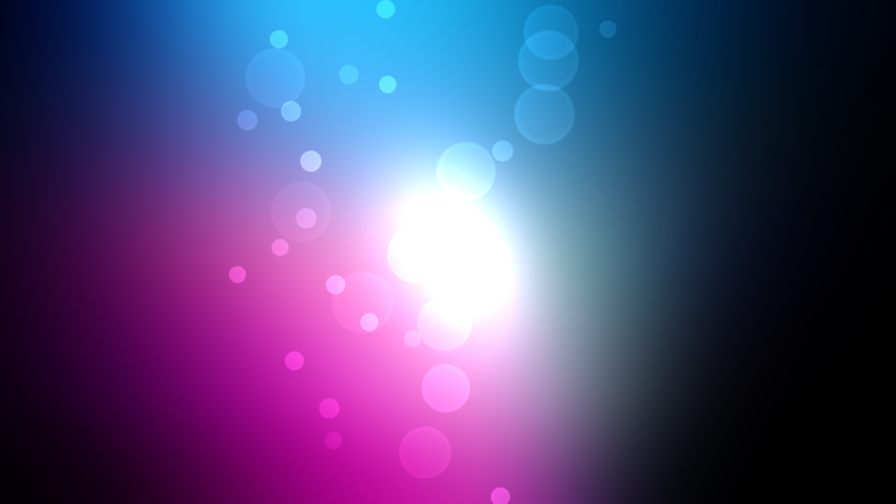
Write a Shadertoy shader that draws this background.

```glsl
// Soft stage light: a blue to magenta curtain fading to black at the sides,
// with a white core and drifting bokeh. Each colour channel is a lopsided bell
// across x whose shape varies smoothly with height; discs are hash scattered.

// Bell shape per channel at five even heights, bottom to top.
const vec3 PEAK[5] = vec3[5](
    vec3(0.78, 0.19, 0.66), vec3(0.95, 0.58, 0.86), vec3(0.93, 0.75, 0.90),
    vec3(0.42, 0.70, 0.95), vec3(0.17, 0.75, 1.00));
const vec3 CENTRE[5] = vec3[5](
    vec3(0.89, 1.04, 0.93), vec3(0.845, 1.01, 0.91), vec3(0.75, 0.95, 0.86),
    vec3(0.65, 0.80, 0.775), vec3(0.60, 0.66, 0.65));
const vec3 LEFT_WIDTH[5] = vec3[5](
    vec3(0.475, 0.24, 0.52), vec3(0.54, 0.37, 0.625), vec3(0.52, 0.49, 0.64),
    vec3(0.44, 0.48, 0.58), vec3(0.30, 0.38, 0.475));
const vec3 RIGHT_WIDTH[5] = vec3[5](
    vec3(0.27, 0.23, 0.28), vec3(0.354, 0.28, 0.354), vec3(0.44, 0.36, 0.47),
    vec3(0.54, 0.51, 0.556), vec3(0.44, 0.61, 0.69));

const vec2 CORE_POSITION = vec2(0.907, 0.500);
const vec2 CORE_SIZE = vec2(0.135, 0.180);

float hash(float n) {
    return fract(sin(n * 12.9898) * 43758.5453);
}

// Smooth cubic curve through five evenly spaced keys.
vec3 curve(vec3 keys[5], float y) {
    float t = clamp(y, 0.0, 1.0) * 4.0;
    int i = min(int(t), 3);
    float f = t - float(i);
    vec3 a = keys[max(i - 1, 0)];
    vec3 b = keys[i];
    vec3 c = keys[i + 1];
    vec3 d = keys[min(i + 2, 4)];
    return b + 0.5 * f * (c - a + f * (2.0 * a - 5.0 * b + 4.0 * c - d
                        + f * (3.0 * (b - c) + d - a)));
}

vec3 curtain(vec2 p) {
    vec3 centre = curve(CENTRE, p.y);
    vec3 width = mix(curve(LEFT_WIDTH, p.y), curve(RIGHT_WIDTH, p.y),
                     step(centre, vec3(p.x)));
    vec3 offset = abs(vec3(p.x) - centre) / width;
    return curve(PEAK, p.y) * exp(-pow(offset, vec3(2.3)));
}

// Elliptical glow leaning along the diagonal.
float glow(vec2 p, vec2 position, vec2 size, float lean) {
    vec2 d = p - position;
    d.x += lean * d.y;
    d /= size;
    return exp(-dot(d, d));
}

// Filled disc with a slightly brighter rim.
float disc(vec2 p, vec2 position, float radius, float blur) {
    float d = length(p - position) - radius;
    float fill = 1.0 - smoothstep(-blur, blur, d);
    float rim = smoothstep(-0.25 * radius, 0.0, d);
    return fill * (0.85 + 0.3 * rim);
}

// Discs spread over even height slices of a band that widens upward.
float bokeh(vec2 p, int count, float radius, float strength, float seed, float blur) {
    float light = 0.0;
    for (int i = 0; i < count; i++) {
        float id = float(i) + seed;
        float y = pow((float(i) + hash(id)) / float(count), 0.75);
        float middle = 0.90 - 0.25 * sin(3.14159 * y) + 0.06 * y;
        float spread = mix(0.12, 0.36, y);
        float x = middle + spread * (2.0 * hash(id + 37.1) - 1.0);
        float size = radius * mix(0.8, 1.08, hash(id + 71.7));
        float power = strength * mix(0.25, 1.0, hash(id + 113.3));
        light += power * disc(p, vec2(x, y), size, blur);
    }
    return light;
}

void mainImage(out vec4 fragColor, in vec2 fragCoord) {
    // Height is 1; x is kept centred for any canvas shape.
    vec2 p = (fragCoord - 0.5 * iResolution.xy) / iResolution.y + vec2(0.889, 0.5);
    float blur = max(0.003, 1.0 / iResolution.y);

    // Background light
    vec3 color = curtain(p);
    color += 0.5 * glow(p, CORE_POSITION, CORE_SIZE, 0.25);
    color = clamp(color, 0.0, 1.0);

    // Large faint discs, then small bright ones
    float light = bokeh(p, 11, 0.057, 0.17, 3.0, blur);
    light += bokeh(p, 20, 0.020, 0.42, 58.0, blur);
    color += light * (0.2 + 0.6 * color);

    fragColor = vec4(clamp(color, 0.0, 1.0), 1.0);
}
```
